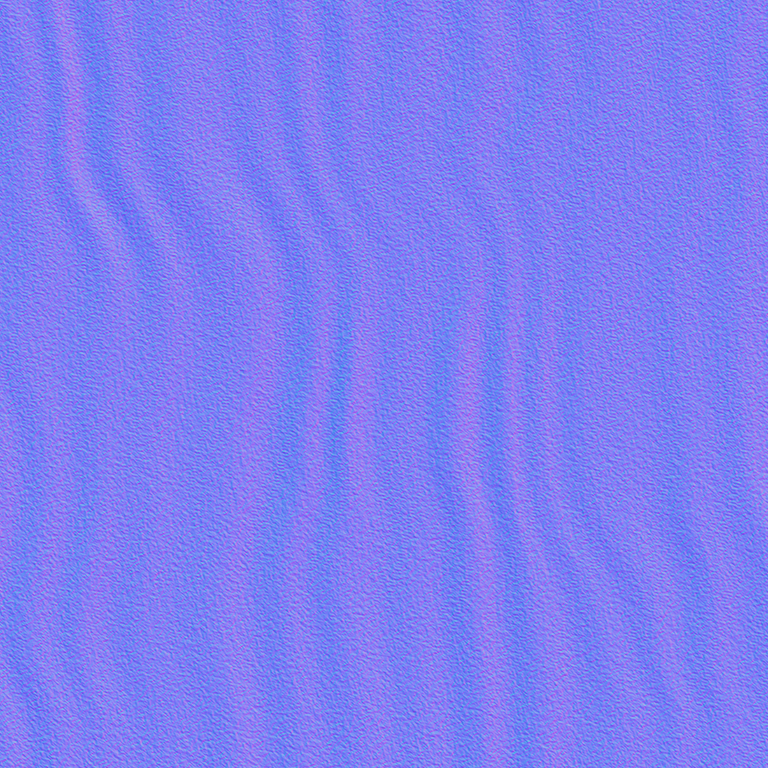
Write a WebGL 2 fragment shader that draws this texture map.

```glsl
#version 300 es
precision highp float;

uniform vec2 u_resolution;
out vec4 fragColor;

const float TAU = 6.2831853;

float hash(vec2 p) {
    return fract(sin(dot(p, vec2(127.1, 311.7))) * 43758.5453);
}

float valueNoise(vec2 p) {
    vec2 cell = floor(p);
    vec2 f = fract(p);
    vec2 blend = f * f * f * (f * (f * 6.0 - 15.0) + 10.0);
    float low = mix(hash(cell), hash(cell + vec2(1.0, 0.0)), blend.x);
    float high = mix(hash(cell + vec2(0.0, 1.0)), hash(cell + vec2(1.0)), blend.x);
    return mix(low, high, blend.y);
}

// Soft vertical folds that meander and fade in and out
float foldHeight(vec2 p, float foldCount, float depth) {
    float sway = 0.085 * valueNoise(p * vec2(3.3, 4.4) + 17.3)
               + 0.03 * valueNoise(p * vec2(6.0, 8.0) + 31.7);
    float x = p.x + sway + 0.06 * p.y;
    float strength = mix(0.3, 1.5, valueNoise(p * vec2(6.0, 4.0) + 53.1));
    float ripple = sin(TAU * foldCount * x + 5.0 * valueNoise(vec2(x * 7.0, p.y * 2.2)));
    float crease = valueNoise(vec2(x * foldCount * 1.6, p.y * 2.5) + 83.9) - 0.5;
    return depth * strength * (0.6 * ripple + 1.7 * crease);
}

vec2 foldSlope(vec2 p, float stepSize) {
    vec2 e = vec2(stepSize, 0.0);
    float dx = foldHeight(p + e.xy, 13.0, 0.0017) - foldHeight(p - e.xy, 13.0, 0.0017);
    float dy = foldHeight(p + e.yx, 13.0, 0.0017) - foldHeight(p - e.yx, 13.0, 0.0017);
    return vec2(dx, dy) / (2.0 * stepSize);
}

// Very fine grain: two crossing layers, each a little wider than tall
float grainHeight(vec2 p) {
    float rising = valueNoise(vec2(p.x, p.y - 0.37 * p.x) * vec2(330.0, 440.0) + 11.0);
    float falling = valueNoise(vec2(p.x + 0.23 * p.y, p.y + 0.17 * p.x) * vec2(410.0, 470.0) + 67.0);
    return 0.75 * rising + 0.65 * falling;
}

vec2 grainSlope(vec2 p, float stepSize, vec2 strength) {
    vec2 e = vec2(stepSize, 0.0);
    float dx = grainHeight(p + e.xy) - grainHeight(p - e.xy);
    float dy = grainHeight(p + e.yx) - grainHeight(p - e.yx);
    return strength * vec2(dx, dy);
}

void main() {
    vec2 uv = gl_FragCoord.xy / u_resolution;

    // Combine the large and small relief
    vec2 slope = foldSlope(uv, 0.002) + grainSlope(uv, 0.0011, vec2(0.54, 0.5));

    // Encode the surface normal as colour, with blue held below full
    vec3 normal = normalize(vec3(-slope, 1.0));
    float blueScale = 0.925;
    fragColor = vec4(0.5 + 0.5 * normal * vec3(1.0, 1.0, blueScale), 1.0);
}
```
